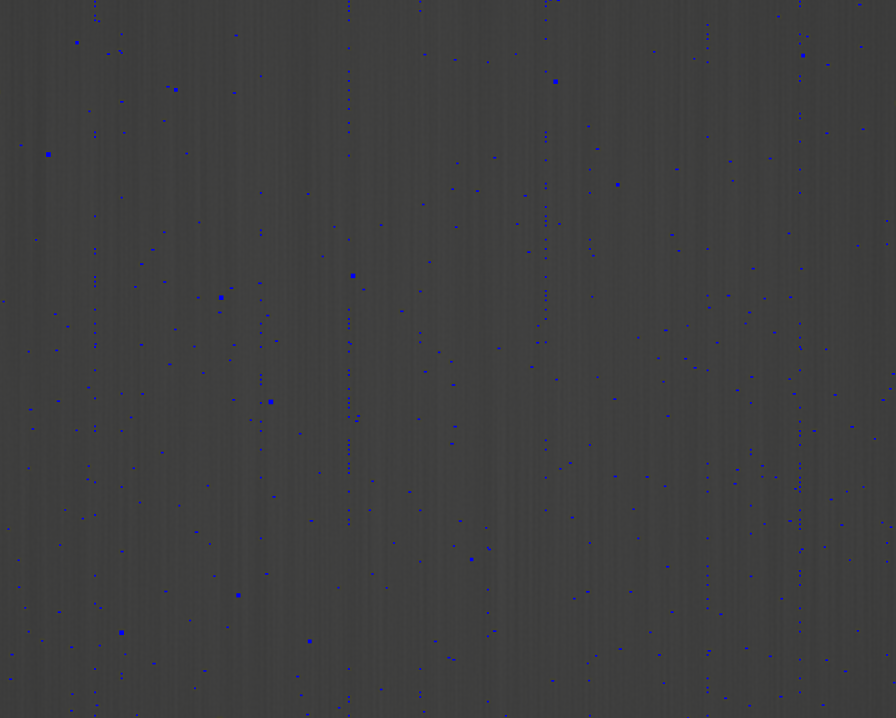
A WebGL 1 fragment shader for this texture:

```glsl
precision highp float;
// Dark grey sensor-like field with fine vertical streaks and tiny blue specks.
uniform vec2 u_resolution;

const vec3 GREY = vec3(0.243, 0.243, 0.241);
const vec3 SPECK_BLUE = vec3(0.0, 0.0, 0.97);
const vec3 FRINGE_OLIVE = vec3(0.262, 0.262, 0.185);
const float COLUMN_COUNT = 16.0;
const float ROW_HEIGHT = 0.0065;

float hash(vec2 p) {
  vec3 q = fract(vec3(p.xyx) * 0.1031);
  q += dot(q, q.yzx + 33.33);
  return fract((q.x + q.y) * q.z);
}

vec2 hash2(vec2 p) {
  return vec2(hash(p), hash(p + 57.3));
}

float cornerSlope(vec2 corner, vec2 offset) {
  float angle = 6.2832 * hash(corner);
  return dot(vec2(cos(angle), sin(angle)), offset);
}

float gradientNoise(vec2 p) {
  vec2 i = floor(p);
  vec2 f = fract(p);
  vec2 w = f * f * f * (f * (f * 6.0 - 15.0) + 10.0);
  vec2 e = vec2(1.0, 0.0);
  float low = mix(cornerSlope(i, f), cornerSlope(i + e, f - e), w.x);
  float high = mix(cornerSlope(i + e.yx, f - e.yx), cornerSlope(i + 1.0, f - 1.0), w.x);
  return mix(low, high, w.y);
}

// Antialiased box: x is the solid core, y the soft fringe around it.
vec2 speck(vec2 offset, vec2 halfSize, float pixel) {
  vec2 edge = abs(offset) - halfSize;
  vec2 cover = clamp(0.5 - edge / pixel, 0.0, 1.0);
  float gap = length(max(edge, 0.0));
  return vec2(cover.x * cover.y, 1.0 - smoothstep(0.0008, 0.0042, gap));
}

// Short dashes jittered on a grid, thinning out towards the top.
vec2 scatteredDashes(vec2 p, float cellSize, float chance, float seed, float pixel) {
  vec2 grid = p / cellSize + seed * 0.37;
  vec2 cell = floor(grid);
  vec2 center = 0.12 + 0.76 * hash2(cell + seed);
  float density = mix(0.35, 1.0, 1.0 - smoothstep(0.5, 0.85, p.y));
  float present = step(hash(cell + seed + 19.7), chance * density);
  float halfWidth = mix(0.0013, 0.0025, hash(cell + seed + 83.1));
  return present * speck((fract(grid) - center) * cellSize, vec2(halfWidth, 0.0012), pixel);
}

// One vertical file of dots with gaps and denser runs.
vec2 dottedColumn(vec2 p, float columnX, float index, float strength, float pixel) {
  float row = floor(p.y / ROW_HEIGHT);
  float run = gradientNoise(vec2(index * 7.3 + 0.5, row * ROW_HEIGHT * 3.0));
  float present = step(hash(vec2(row, index + 211.0)), strength * clamp(0.6 + 1.6 * run, 0.0, 1.4));
  float centerY = (row + 0.5) * ROW_HEIGHT;
  return present * speck(p - vec2(columnX, centerY), vec2(0.0014, 0.0013), pixel);
}

vec2 allColumns(vec2 p, float aspect, float pixel) {
  vec2 marks = vec2(0.0);
  for (float i = 0.0; i < COLUMN_COUNT; i++) {
    float columnX = aspect * (i + 0.15 + 0.7 * hash(vec2(i, 4.7))) / COLUMN_COUNT;
    float strength = 0.03 + 0.6 * pow(fract(i * 0.618 + 0.27), 4.0);
    marks = max(marks, dottedColumn(p, columnX, i, strength, pixel));
  }
  return marks;
}

vec2 largeSpots(vec2 p, float aspect, float pixel) {
  vec2 marks = vec2(0.0);
  for (float i = 0.0; i < 13.0; i++) {
    vec2 center = hash2(vec2(i * 3.1, 91.0)) * vec2(aspect, 0.95);
    float radius = mix(0.0024, 0.0034, hash(vec2(i, 37.0)));
    marks = max(marks, speck(p - center, vec2(radius), pixel));
  }
  return marks;
}

// Low-contrast streaks, grain and a faint darkening at the edges.
vec3 background(vec2 p, float aspect) {
  float fineStreaks = gradientNoise(vec2(p.x * 210.0, p.y * 2.0));
  float broadStreaks = gradientNoise(vec2(p.x * 48.0, p.y * 0.6 + 8.0));
  float grain = gradientNoise(p * vec2(190.0, 170.0) + 31.0);
  vec2 fromCenter = p - vec2(0.5 * aspect, 0.5);
  float light = 0.006 - 0.022 * dot(fromCenter, fromCenter);
  return GREY + light + 0.014 * fineStreaks + 0.008 * broadStreaks + 0.007 * grain;
}

void main() {
  float pixel = 1.0 / u_resolution.y;
  float aspect = u_resolution.x * pixel;
  vec2 p = gl_FragCoord.xy * pixel;

  vec2 marks = scatteredDashes(p, 0.050, 0.33, 5.0, pixel);
  marks = max(marks, scatteredDashes(p, 0.046, 0.27, 142.0, pixel));
  marks = max(marks, allColumns(p, aspect, pixel));
  marks = max(marks, largeSpots(p, aspect, pixel));

  vec3 color = background(p, aspect);
  color = mix(color, FRINGE_OLIVE, 0.85 * marks.y);
  color = mix(color, SPECK_BLUE, marks.x);
  gl_FragColor = vec4(color, 1.0);
}
```
